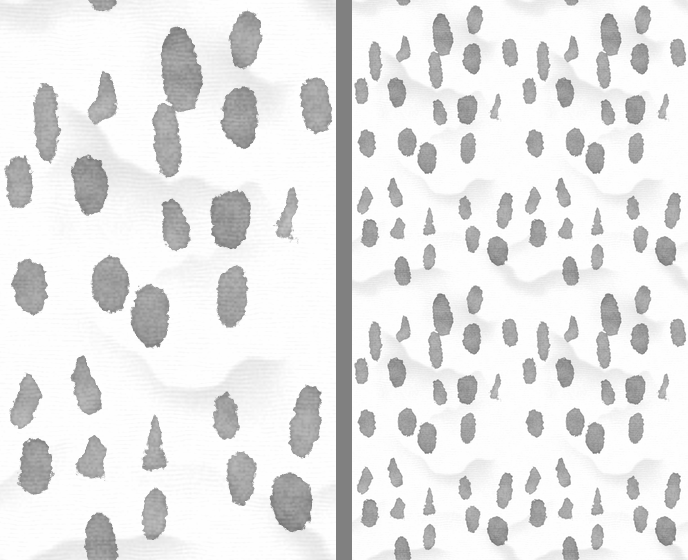
Left: one tile. Right: repeated 2 by 2.
Reproduce this pattern procedurally as a Shadertoy shader.

```glsl
// Upright grey ink blots with ragged, darker rims on creased, laid white paper.
// Blots sit in a wrapped jittered grid; creases and grain come from periodic
// noise, so the sheet tiles in both directions.

const vec2 GRID = vec2(5.0, 6.0);      // blot cells across the sheet
const float LAID_LINES = 128.0;        // paper ribs over the height
const float TAU = 6.2831853;

// Integer hash: two values in 0..1 per cell and seed
vec2 hash2(vec2 cell, uint seed) {
    uvec2 v = uvec2(cell) + uvec2(seed * 747u, seed * 391u);
    v = v * 1664525u + 1013904223u;
    v.x += v.y * 1664525u;
    v.y += v.x * 1664525u;
    v ^= v >> 16u;
    v.x += v.y * 1664525u;
    v.y += v.x * 1664525u;
    v ^= v >> 16u;
    return vec2(v >> 8u) / 16777216.0;
}

// Value noise that repeats after a whole number of cells
float wrapNoise(vec2 uv, vec2 period, uint seed) {
    vec2 p = uv * period;
    vec2 i = floor(p), f = p - i;
    f = f * f * (3.0 - 2.0 * f);
    vec2 a = mod(i, period), b = mod(i + 1.0, period);
    return mix(mix(hash2(a, seed).x, hash2(vec2(b.x, a.y), seed).x, f.x),
               mix(hash2(vec2(a.x, b.y), seed).x, hash2(b, seed).x, f.x), f.y);
}

float fbm(vec2 uv, vec2 period, uint seed) {
    float sum = 0.0, gain = 0.533;
    for (uint k = 0u; k < 4u; k++) {
        sum += gain * wrapNoise(uv, period, seed + k);
        period *= 2.0;
        gain *= 0.5;
    }
    return sum;
}

// Approximate distance to a tapered oval, a little fuller than an ellipse
float ovalDistance(vec2 p, vec2 radius, float taper, float tilt) {
    float c = cos(tilt), s = sin(tilt);
    p = vec2(c * p.x + s * p.y, c * p.y - s * p.x) + 1e-5;
    p.x /= max(1.0 + taper * p.y / radius.y, 0.3);
    vec2 q = abs(p / radius);
    float level = pow(pow(q.x, 2.4) + pow(q.y, 2.4), 1.0 / 2.4);
    return (level - 1.0) * length(q) / length(q / radius);
}

// Ink transmission: flat wash with pigment gathered at the rim
float inkTone(float d, float wash, float pixel) {
    float cover = 1.0 - smoothstep(-pixel, pixel, d);
    float rim = exp(min(d, 0.0) * 280.0);
    return mix(1.0, wash - 0.11 * rim, cover);
}

// Darkest ink over all nearby blots
float blots(vec2 uv, vec2 sheet, float ragged, float bulge, float mottle, float pixel) {
    vec2 home = floor(uv * GRID);
    float tone = 1.0;
    for (int y = -2; y <= 2; y++)
    for (int x = -1; x <= 1; x++) {
        vec2 cell = home + vec2(x, y);
        vec2 id = mod(cell, GRID);
        vec2 jitter = hash2(id, 11u) - 0.5;
        vec2 size = hash2(id, 23u);
        vec2 kind = hash2(id, 37u);
        vec2 lean = hash2(id, 41u) - 0.5;
        float columnShift = hash2(vec2(id.x, 0.0), 53u).x - 0.5;
        if (kind.x > 0.95) continue;                    // bare spot
        float drip = step(kind.x, 0.16);
        float tall = step(0.72, kind.y) * (1.0 - drip);

        vec2 centre = cell + 0.5 + jitter * vec2(0.5, 0.4) + vec2(0.0, columnShift);
        vec2 p = (uv * GRID - centre) * sheet / GRID;
        vec2 radius = vec2(mix(0.018, 0.035, size.x),
                           mix(0.038, 0.060, 0.6 * size.x + 0.4 * size.y));
        radius *= mix(vec2(1.0, 1.0 + 0.4 * tall), vec2(0.62, 0.85), drip);
        float taper = mix(0.3 * lean.y, -0.5, drip);
        float d = ovalDistance(p, radius, taper, 0.3 * lean.x);
        d += ragged + bulge * (1.0 + 1.3 * drip);

        float wash = mix(0.685, 0.625, size.x) + 0.04 * drip + mottle;
        wash += 0.07 * lean.y * p.y / radius.y;         // pooled to one end
        tone = min(tone, inkTone(d, wash, pixel));
    }
    return tone;
}

// One family of soft creases; repeats holds whole counts per axis
float creases(vec2 uv, vec2 repeats, uint seed) {
    float t = fract(dot(uv, repeats) + 1.6 * fbm(uv, vec2(2.0, 3.0), seed));
    float flank = smoothstep(0.45, 0.92, t) * (1.0 - smoothstep(0.92, 1.0, t));
    return flank * smoothstep(0.4, 0.75, wrapNoise(uv, vec2(3.0, 5.0), seed + 9u));
}

// Broken horizontal ribs, from -1 to 1
float laidRibs(vec2 uv) {
    float wobble = wrapNoise(uv, vec2(14.0, 40.0), 71u);
    float strength = wrapNoise(uv, vec2(30.0, 64.0), 73u);
    return sin(TAU * (uv.y * LAID_LINES + wobble)) * strength;
}

void mainImage(out vec4 fragColor, in vec2 fragCoord) {
    vec2 uv = fragCoord / iResolution.xy;
    vec2 sheet = vec2(iResolution.x / iResolution.y, 1.0);
    float pixel = 1.0 / iResolution.y;

    // Paper
    float ribs = laidRibs(uv);
    float grain = wrapNoise(uv, vec2(150.0, 250.0), 83u) - 0.5;
    float shade = creases(uv, vec2(1.0, 4.0), 91u) + creases(uv, vec2(-1.0, 3.0), 131u);
    float paper = min(1.0 + 0.022 * ribs + 0.025 * grain - 0.085 * shade, 0.995);

    // Ink
    float ragged = 0.012 * (fbm(uv, vec2(80.0, 134.0), 151u) - 0.5);
    float bulge = 0.009 * (wrapNoise(uv, vec2(18.0, 30.0), 163u) - 0.5);
    float mottle = 0.14 * (fbm(uv, vec2(16.0, 28.0), 173u) - 0.5) + 0.07 * grain + 0.02 * ribs;
    float ink = blots(uv, sheet, ragged, bulge, mottle, pixel);

    fragColor = vec4(vec3(paper * ink), 1.0);
}
```
